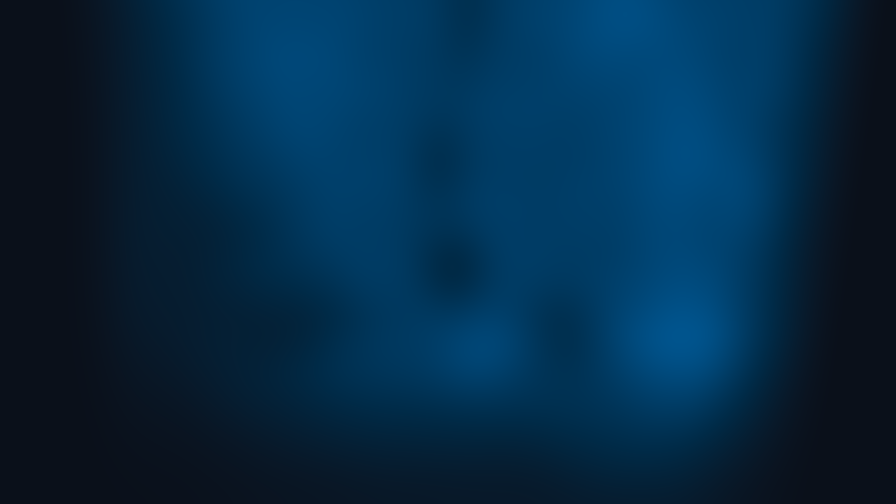
Write a WebGL 2 fragment shader that draws this background.

```glsl
#version 300 es
precision highp float;

uniform vec2 u_resolution;
out vec4 fragColor;

// Pseudo-random unit gradient for a lattice cell
vec2 cellGradient(vec2 cell) {
    float angle = 6.2832 * fract(sin(dot(cell, vec2(127.1, 311.7))) * 43758.5);
    return vec2(cos(angle), sin(angle));
}

float gradientNoise(vec2 p) {
    vec2 i = floor(p), f = p - i;
    vec2 w = f * f * f * (f * (f * 6.0 - 15.0) + 10.0);
    vec2 e = vec2(1.0, 0.0);
    float a = dot(cellGradient(i), f);
    float b = dot(cellGradient(i + e.xy), f - e.xy);
    float c = dot(cellGradient(i + e.yx), f - e.yx);
    float d = dot(cellGradient(i + e.xx), f - e.xx);
    return mix(mix(a, b, w.x), mix(c, d, w.x), w.y);
}

// Soft elliptical spot
float glow(vec2 p, vec2 center, vec2 radius) {
    vec2 q = (p - center) / radius;
    return exp(-dot(q, q));
}

// Broad lit area whose sides lean inward toward the floor
float litArea(vec2 p) {
    float left = smoothstep(mix(0.10, 0.05, p.y), mix(0.52, 0.29, p.y), p.x);
    float right = 1.0 - smoothstep(mix(0.74, 0.85, p.y), mix(0.92, 1.0, p.y), p.x);
    float lift = mix(0.2, 1.0, smoothstep(0.0, 0.35, p.y));
    return left * right * lift;
}

float brightSpots(vec2 p) {
    return 0.07 * glow(p, vec2(0.32, 0.87), vec2(0.09, 0.20))
         + 0.10 * glow(p, vec2(0.69, 0.98), vec2(0.07, 0.16))
         + 0.10 * glow(p, vec2(0.76, 0.70), vec2(0.06, 0.20))
         + 0.04 * glow(p, vec2(0.84, 0.60), vec2(0.04, 0.10))
         + 0.15 * glow(p, vec2(0.76, 0.32), vec2(0.07, 0.14))
         + 0.08 * glow(p, vec2(0.54, 0.30), vec2(0.05, 0.09))
         + 0.06 * glow(p, vec2(0.71, 0.10), vec2(0.09, 0.12))
         + 0.04 * glow(p, vec2(0.15, 0.50), vec2(0.05, 0.30));
}

float darkSpots(vec2 p) {
    return 0.08 * glow(p, vec2(0.52, 0.98), vec2(0.04, 0.15))
         + 0.08 * glow(p, vec2(0.49, 0.68), vec2(0.04, 0.12))
         + 0.12 * glow(p, vec2(0.505, 0.46), vec2(0.045, 0.09))
         + 0.10 * glow(p, vec2(0.63, 0.34), vec2(0.05, 0.09))
         + 0.10 * glow(p, vec2(0.34, 0.36), vec2(0.08, 0.10))
         + 0.04 * glow(p, vec2(0.27, 0.55), vec2(0.08, 0.12));
}

// Near-black navy rising to saturated blue
vec3 blueRamp(float level) {
    float red = 0.04 * (1.0 - smoothstep(0.10, 0.30, level));
    return vec3(red, 0.59 * level + 0.002, level);
}

void main() {
    vec2 uv = gl_FragCoord.xy / u_resolution;
    float lit = litArea(uv);
    float mottling = 0.02 * lit * gradientNoise(uv * vec2(12.0, 7.0));
    float level = 0.10 + 0.30 * lit + brightSpots(uv) - darkSpots(uv) + mottling;
    fragColor = vec4(blueRamp(max(level, 0.09)), 1.0);
}
```
